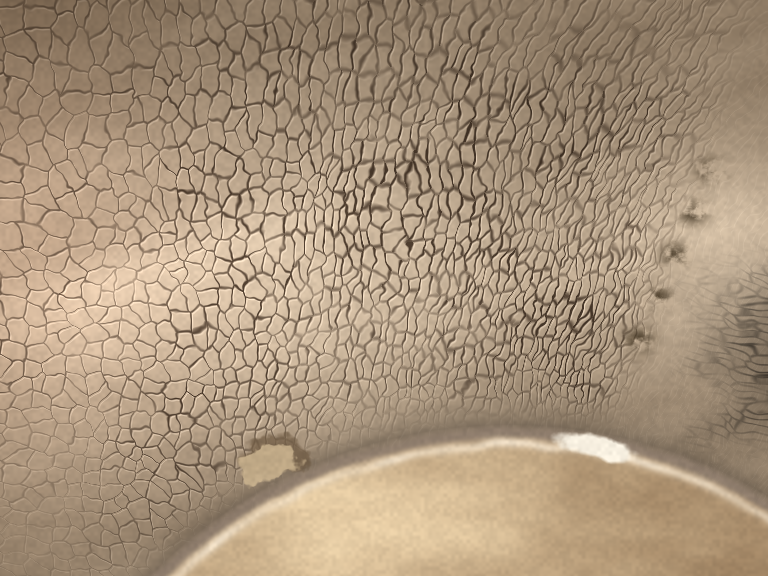
A WebGL 1 fragment shader for this texture:

```glsl
precision highp float;
// Weathered tan paint, crazed into small plates, above a curved metal rim.
// Cracks are cell borders in a warped, sheared space; soft blobs set the light,
// and arc distance shapes the rim, with chips and stains laid on top.
uniform vec2 u_resolution;

float hash(vec2 p) { return fract(sin(dot(p, vec2(127.1, 311.7))) * 43758.55); }
vec2 hash2(vec2 p) { return vec2(hash(p), hash(p + 37.3)); }
float noise(vec2 p) {
  vec2 i = floor(p), f = fract(p);
  f = f * f * (3.0 - 2.0 * f);
  return mix(mix(hash(i), hash(i + vec2(1.0, 0.0)), f.x),
             mix(hash(i + vec2(0.0, 1.0)), hash(i + 1.0), f.x), f.y);
}
vec2 wander(vec2 p) { return vec2(noise(p), noise(p + 40.0)) - 0.5; }
float fbm(vec2 p) {
  float sum = 0.0, amp = 0.5;
  for (int i = 0; i < 4; i++) {
    sum += amp * noise(p);
    p = p * 2.03 + 11.7;
    amp *= 0.5;
  }
  return sum;
}
float ridge(float x, float width) { return exp(-x * x / (width * width)); }
float blob(vec2 p, vec2 center, vec2 radius) {
  return ridge(length((p - center) / radius), 1.0);
}

// x: distance to the nearest cell border, y: how level that border is
vec2 cellEdge(vec2 q) {
  vec2 base = floor(q), f = fract(q), nearest = vec2(9.0), edge = vec2(9.0, 0.0);
  for (int k = 0; k < 9; k++) {
    vec2 g = vec2(mod(float(k), 3.0), floor(float(k) / 3.0)) - 1.0;
    vec2 r = g + 0.1 + 0.8 * hash2(base + g) - f;
    if (dot(r, r) < dot(nearest, nearest)) nearest = r;
  }
  for (int k = 0; k < 25; k++) {
    vec2 g = vec2(mod(float(k), 5.0), floor(float(k) / 5.0)) - 2.0;
    vec2 r = g + 0.1 + 0.8 * hash2(base + g) - f;
    vec2 gap = r - nearest;
    if (dot(gap, gap) > 0.0001) {
      vec2 n = normalize(gap);
      float d = dot(0.5 * (r + nearest), n);
      if (d < edge.x) edge = vec2(d, abs(n.y));
    }
  }
  return edge;
}

// Plates get narrower and lean over toward the right
float crack(vec2 p) {
  vec2 w = p + 0.03 * wander(p * 8.0) + 0.011 * wander(p * 40.0) + 0.005 * wander(p * 95.0);
  float x = w.x - 0.3 * w.x * w.x * (w.y - 0.4);
  float y = w.y + 0.12 * w.x * (1.0 - w.x);
  vec2 edge = cellEdge(vec2(22.0 * x + 28.0 * x * x, 43.0 * y - 12.0 * y * y));
  float width = mix(0.075, 0.18, smoothstep(0.1, 0.8, p.x)) * (0.55 + 0.8 * noise(p * 25.0));
  float level = 1.0 - 0.5 * edge.y * smoothstep(0.25, 0.65, p.x);
  return (1.0 - smoothstep(0.0, width, edge.x)) * level * (0.55 + 0.7 * noise(p * 38.0 + 9.0));
}

// Strength of crazing; smooth near the right side and lower left
float crackField(vec2 p, float rim) {
  float field = 0.42 + 0.55 * blob(p, vec2(0.68, 0.57), vec2(0.5, 0.34));
  field += 0.35 * blob(p, vec2(0.28, 0.16), vec2(0.09, 0.14));
  field += 0.35 * blob(p, vec2(1.0, 0.4), vec2(0.12, 0.15));
  field *= 0.4 + 1.25 * fbm(p * 5.0 + 3.0);
  field *= 1.0 - smoothstep(-0.06, 0.07, p.x - 1.05 - 0.32 * (p.y - 0.3));
  field *= 1.0 - 0.8 * blob(p, vec2(0.03), vec2(0.2, 0.16));
  return field * smoothstep(0.01, 0.1, rim);
}

vec3 paintTone(vec2 p) {
  float tone = 0.37 + 0.4 * blob(p, vec2(0.58, 0.53), vec2(0.55, 0.28));
  tone += 0.22 * blob(p, vec2(0.08, 0.4), vec2(0.3));
  tone += 0.3 * blob(p, vec2(1.27, 0.6), vec2(0.18));
  tone -= 0.2 * blob(p, vec2(0.0, 1.02), vec2(0.45, 0.17));
  tone -= 0.08 * blob(p, vec2(1.36, 0.98), vec2(0.3, 0.2));
  tone += 0.1 * ridge(p.y - 0.4 - 0.45 * p.x + 0.1 * p.x * p.x, 0.07) * blob(p, vec2(0.35, 0.5), vec2(0.3));
  tone += 0.24 * (fbm(vec2(p.x + 0.4 * p.y, p.y - 0.3 * p.x) * vec2(3.0, 9.0)) - 0.47);
  vec3 color = mix(vec3(0.36, 0.29, 0.215), vec3(0.95, 0.865, 0.755), tone);
  return color + vec3(0.03, -0.005, -0.015) * blob(p, vec2(0.0, 0.55), vec2(0.35));
}

void main() {
  vec2 p = gl_FragCoord.xy / u_resolution.y;
  float rim = length(p - vec2(0.885, -0.612)) - 0.86;
  vec3 color = paintTone(p);
  // Crazed plates with lit lips beside the cracks
  float field = crackField(p, rim), line = crack(p);
  float lip = max(crack(p + vec2(-0.0022, 0.0028)) - line, 0.0);
  color += 0.16 * lip * min(field + 0.2, 1.0);
  color *= 1.0 - vec3(0.66, 0.71, 0.75) * min(line * field * 1.2, 0.95);
  // Level splits at the lower right
  float worn = smoothstep(1.14, 1.36, p.x + 0.2 * (fbm(p * 10.0) - 0.47));
  worn *= smoothstep(0.18, 0.3, p.y) * (1.0 - smoothstep(0.45, 0.6, p.y));
  float split = cellEdge(vec2(p.x * 24.0, (p.y + 0.28 * p.x) * 75.0) + 1.3 * noise(p * 32.0)).x;
  color *= 1.0 - worn * (0.12 + 0.6 * noise(p * 40.0) * (1.0 - smoothstep(0.0, 0.22, split)) + 0.1);
  // Stains along the crazing's right border
  float speck = smoothstep(0.35, 0.65, fbm(p * 55.0));
  for (int i = 0; i < 5; i++) {
    vec2 center = mix(vec2(1.11, 0.41), vec2(1.235, 0.705), float(i) / 4.0);
    color = mix(color, vec3(0.25, 0.2, 0.13), 0.85 * speck * blob(p, center, vec2(0.025, 0.02)));
  }
  // Inner panel, shadowed outer edge and bright rim
  float light = 0.2 + 0.65 * blob(p, vec2(0.62, 0.08), vec2(0.38, 0.2));
  light += 0.6 * (fbm(p * vec2(7.0, 15.0)) - 0.47);
  vec3 panel = mix(vec3(0.6, 0.49, 0.365), vec3(0.93, 0.83, 0.67), light);
  color *= 1.0 - 0.22 * exp(-abs(rim - 0.015) / 0.025);
  color = mix(color, panel, 1.0 - smoothstep(-0.014, 0.0, rim));
  float wobble = rim + 0.008 * (noise(p * 22.0) - 0.5);
  color = mix(color, vec3(0.56, 0.49, 0.43), 0.8 * ridge(wobble, 0.011));
  float glint = ridge(wobble + 0.02, 0.009) * (0.45 + 0.45 * noise(p * 16.0));
  color = mix(color, vec3(0.96, 0.9, 0.81), glint);
  // White chip on the rim and a loose flake left of it
  float ragged = 1.8 * (fbm(p * 30.0) - 0.47);
  float chip = length((p - vec2(1.045, 0.222 - 0.2 * (p.x - 1.045))) / vec2(0.072, 0.021)) + 0.5 * ragged;
  color = mix(color, vec3(0.97, 0.94, 0.88), 1.0 - smoothstep(0.7, 1.1, chip));
  float shadow = length((p - vec2(0.476, 0.203)) / vec2(0.046, 0.036)) + ragged;
  color = mix(color, vec3(0.4, 0.32, 0.23), 0.65 - 0.65 * smoothstep(0.8, 1.15, shadow));
  float flake = length((p - vec2(0.469, 0.187)) / vec2(0.043, 0.033)) + ragged;
  color = mix(color, vec3(0.78, 0.69, 0.55), 0.9 - 0.9 * smoothstep(0.85, 1.05, flake));
  gl_FragColor = vec4(clamp(color * (0.96 + 0.08 * noise(p * 150.0)), 0.0, 1.0), 1.0);
}
```
